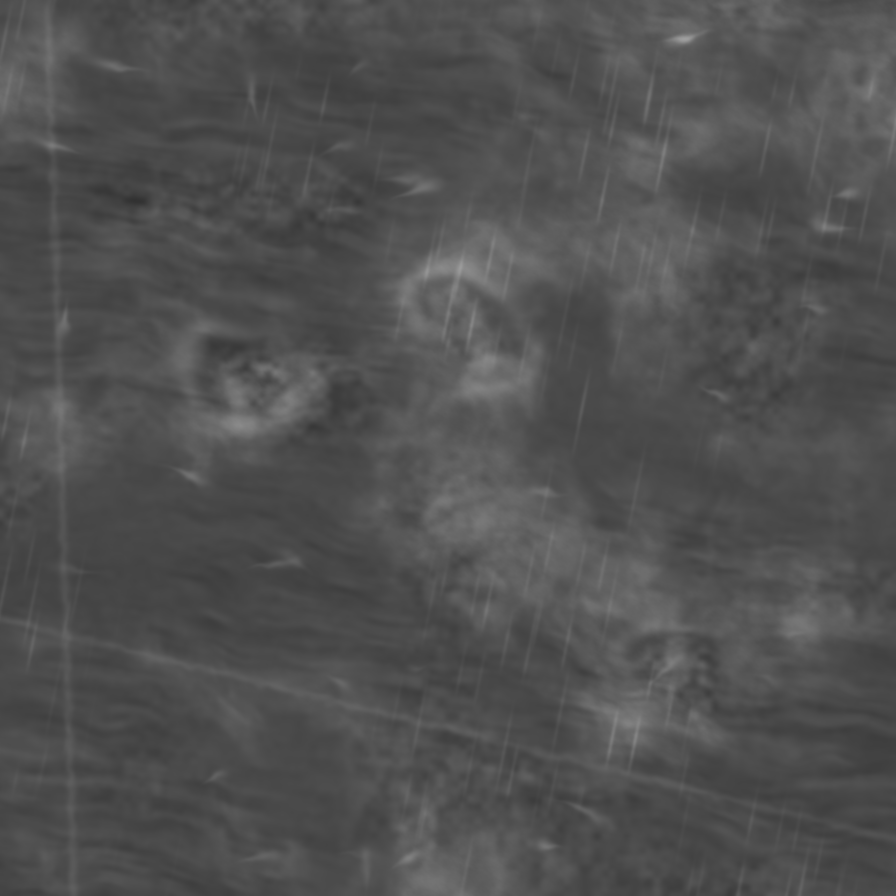
This texture is drawn by a three.js fragment shader. Its source:

```glsl
varying vec2 vUv;

const float BASE_GREY = 0.279;
const float CLOUD_GAIN = 0.19;
const float CLOUD_SCALE = 5.6;
const float WISP_GAIN = 0.09;
const float BAND_GAIN = 0.045;
const float FIBRE_GAIN = 0.095;
const float PEBBLE_GAIN = 0.13;
const float GRAIN_ANGLE = -0.17;
const float SCRATCH_LEAN = 0.2;
const float SCRATCH_WIDTH = 0.0024;
const float SCRATCH_GAIN = 0.085;
const int FLECKS = 34;
const int KNOTS = 3;
const float KNOT_RADIUS = 0.045;

float hash(vec2 p) {
  return fract(sin(dot(p, vec2(127.1, 311.7))) * 43758.5453);
}

float bell(float x, float width) {
  return exp(-x * x / (width * width));
}

vec2 rotate(vec2 p, float angle) {
  float c = cos(angle), s = sin(angle);
  return vec2(c * p.x + s * p.y, c * p.y - s * p.x);
}

float noise(vec2 p) {
  vec2 cell = floor(p), f = fract(p);
  f = f * f * (3.0 - 2.0 * f);
  float low = mix(hash(cell), hash(cell + vec2(1.0, 0.0)), f.x);
  float high = mix(hash(cell + vec2(0.0, 1.0)), hash(cell + 1.0), f.x);
  return mix(low, high, f.y);
}

float fbm(vec2 p) {
  float sum = 0.0, gain = 0.434;
  for (int i = 0; i < 5; i++) {
    sum += gain * noise(p);
    p = rotate(p, 0.6) * 2.03 + 17.3;
    gain *= 0.6;
  }
  return sum;
}

// Noise stretched along one axis, kept unrotated so the streaks stay aligned
float streaks(vec2 p) {
  return 0.6 * noise(p) + 0.4 * noise(p * 1.9 + 31.7);
}

// Thin, steep lines: at most one faded segment per cell
float scratches(vec2 p, vec2 cells, float seed) {
  p.x -= SCRATCH_LEAN * p.y;
  vec2 q = p * cells;
  q.y += 5.0 * hash(vec2(floor(q.x), seed));
  vec2 id = floor(q) + seed, f = fract(q);
  float strength = hash(id);
  float x = (f.x - mix(0.25, 0.75, hash(id + 7.0))) / cells.x;
  float span = smoothstep(0.0, 0.3, f.y) * (1.0 - smoothstep(0.5, 1.0, f.y));
  return step(0.5, strength) * strength * span * bell(x, SCRATCH_WIDTH);
}

// Short wedge-shaped pale strokes with a slight bend either way
float flecks(vec2 p) {
  float sum = 0.0;
  for (int i = 0; i < FLECKS; i++) {
    float k = float(i) + 1.0;
    vec2 centre = vec2(hash(vec2(k, 2.3)), hash(vec2(k, 7.9)));
    float steep = step(0.75, hash(vec2(k, 8.1)));
    float angle = mix(-0.75, 0.65, hash(vec2(k, 3.7))) + 1.3 * steep;
    float size = mix(0.011, 0.028, hash(vec2(k, 9.4)));
    vec2 q = rotate(p - centre, angle);
    float flip = sign(hash(vec2(k, 4.6)) - 0.5);
    float t = flip * q.x / size;
    float offset = q.y + 0.05 * flip * size * t * t + 0.004 * (noise(p * 90.0) - 0.5);
    float width = mix(0.0022, 0.007, smoothstep(-1.2, 0.9, t));
    sum += mix(0.04, 0.15, hash(vec2(k, 6.2))) * bell(t, 0.85) * bell(offset, width);
  }
  return sum;
}

// Worn oval knots: pale halo, dark rim, mottled heart
float knots(vec2 p, float mottle) {
  float sum = 0.0;
  for (int i = 0; i < KNOTS; i++) {
    float k = float(i);
    vec2 centre = vec2(0.27 + 0.25 * k, 0.58 + 0.28 * k - 0.225 * k * k);
    vec2 q = rotate(p - centre, -0.55) / vec2(1.2, 0.9);
    float r = length(q) + 0.03 * (noise(p * 22.0 + k) - 0.5);
    float heart = 1.0 - smoothstep(KNOT_RADIUS * 0.6, KNOT_RADIUS * 1.1, r);
    float worn = smoothstep(0.15, 0.8, noise(p * 13.0 + 4.0));
    sum += 0.075 * worn * bell(r - KNOT_RADIUS * 1.4, 0.011);
    sum -= 0.05 * worn * bell(r - KNOT_RADIUS, 0.009);
    sum += heart * (0.15 * (mottle - 0.5) - 0.015);
  }
  return sum;
}

void main() {
  vec2 p = vUv;
  vec2 warp = vec2(noise(p * 7.0 + 3.1), noise(p * 7.0 + 41.0)) - 0.5;
  vec2 ripple = vec2(noise(p * 26.0 + 8.0), noise(p * 26.0 + 53.0)) - 0.5;
  vec2 grain = rotate(p, GRAIN_ANGLE) + 0.03 * warp + 0.012 * ripple;

  // Pale clouds broken into wisps, a little denser towards the top
  vec2 drift = (p + 0.05 * warp + 0.015 * ripple) * CLOUD_SCALE;
  float field = fbm(drift + 12.0) + 0.09 * (p.y - 0.5);
  float cloud = smoothstep(0.42, 0.9, field);
  float wisps = fbm(rotate(p, -0.5) * vec2(20.0, 32.0) + 70.0) - 0.5;

  // Grain bands, patchy fibres and pebbling
  float bands = streaks(grain * vec2(2.5, 11.0) + 5.0) - 0.5;
  float fibres = streaks(grain * vec2(15.0, 72.0)) - 0.5;
  float fibrePatch = smoothstep(0.3, 0.75, noise(grain * vec2(4.0, 8.0) + 60.0));
  float mottle = 0.6 * noise(p * 75.0) + 0.4 * noise(p * 120.0 + 9.0);
  float pebblePatch = smoothstep(0.5, 0.85, noise(p * vec2(6.0, 9.0) + 23.0));

  float lines = scratches(p, vec2(36.0, 12.0), 2.0) + scratches(p, vec2(25.0, 8.0), 19.0);
  float linePatch = smoothstep(0.45, 0.8, noise(p * 6.0 + 77.0));

  float grey = BASE_GREY + CLOUD_GAIN * cloud + BAND_GAIN * bands;
  grey += WISP_GAIN * wisps * mix(0.2, 1.5, smoothstep(0.0, 0.6, cloud));
  grey += FIBRE_GAIN * fibres * mix(0.2, 1.0, fibrePatch);
  grey += PEBBLE_GAIN * (mottle - 0.5) * mix(0.17, 0.9, pebblePatch);
  grey += SCRATCH_GAIN * lines * linePatch * (0.6 + cloud);
  grey += flecks(p) + knots(p, mottle);
  gl_FragColor = vec4(vec3(clamp(grey, 0.19, 0.62)), 1.0);
}
```
